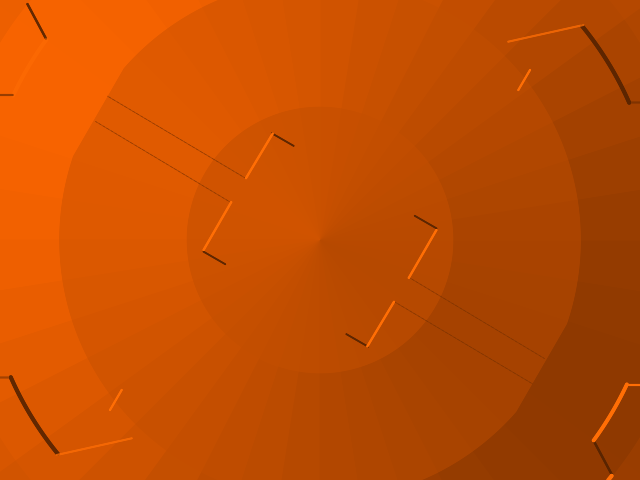
Write a Shadertoy shader that draws this background.

```glsl
// Orange machined dial: faceted concentric rings with bevelled brackets and slots.

const float TAU = 6.2831853;
const vec3 ORANGE = vec3(1.0, 0.4, 0.0);

float segmentDistance(vec2 p, vec2 a, vec2 b) {
    vec2 ap = p - a, ab = b - a;
    return length(ap - ab * clamp(dot(ap, ab) / dot(ab, ab), 0.0, 1.0));
}

// Coverage of a shape whose signed distance is d
float cover(float d, float pixel) {
    return 1.0 - smoothstep(-0.5 * pixel, 0.5 * pixel, d);
}

float stroke(vec2 p, vec2 a, vec2 b, float halfWidth, float pixel) {
    return cover(segmentDistance(p, a, b) - halfWidth, pixel);
}

// Arc about the centre, limited to an angular interval
float arc(vec2 p, float radius, float from, float to, float halfWidth, float pixel) {
    float angle = clamp(atan(p.y, p.x), from, to);
    vec2 nearest = radius * vec2(cos(angle), sin(angle));
    return cover(length(p - nearest) - halfWidth, pixel);
}

void mainImage(out vec4 fragColor, in vec2 fragCoord) {
    float pixel = 5.76 / iResolution.y;
    vec2 p = (fragCoord - 0.5 * iResolution.xy) * pixel;
    float radius = length(p);

    // Half-turn symmetry, plus axes along and across the slot
    vec2 m = p.x < 0.0 ? -p : p;
    vec2 q = vec2(dot(m, vec2(0.866, -0.5)), dot(m, vec2(-0.5, -0.866)));

    // Forty conical facets lit from the upper left
    float turn = atan(p.y, p.x) / TAU * 40.0;
    float blend = clamp(pixel * 40.0 / (TAU * max(radius, 0.01)), 0.02, 1.0);
    float facet = floor(turn) + smoothstep(1.0 - blend, 1.0, fract(turn)) + 0.5;
    float light = cos(facet * TAU / 40.0 - 2.618);

    // Each ring is steeper than the one inside it
    float slope = mix(0.165, 0.205, cover(radius - 4.51, pixel));
    slope = mix(slope, 0.115, cover(max(radius - 3.13, q.x - 3.07), pixel));
    slope = mix(slope, 0.05, cover(radius - 1.6, pixel));
    vec3 color = ORANGE * (0.765 + slope * light);

    // Dashed slot edges
    float slot = max(stroke(q, vec2(1.15, -0.145), vec2(3.04, -0.115), 0.006, pixel),
                     stroke(q, vec2(1.14, 0.195), vec2(3.07, 0.22), 0.006, pixel));
    slot *= 0.65 + 0.35 * step(0.4, fract(q.x * 18.0));
    color = mix(color, ORANGE * 0.45, 0.6 * slot);

    // Dark bracket caps and outer recess walls
    float shade = stroke(vec2(q.x, abs(q.y)), vec2(0.84, 0.82), vec2(1.14, 0.82), 0.012, pixel);
    shade = max(shade, arc(m, 4.06, 0.418, 0.684, 0.026, pixel));
    shade = max(shade, stroke(m, vec2(3.29, -2.42), vec2(3.51, -2.83), 0.016, pixel));
    shade = max(shade, 0.5 * stroke(m, vec2(3.73, 1.65), vec2(3.9, 1.65), 0.013, pixel));
    color = mix(color, ORANGE * 0.33, 0.9 * shade);

    // Bright bracket walls and the ticks beside the recesses
    float shine = max(stroke(q, vec2(1.14, 0.2), vec2(1.13, 0.82), 0.015, pixel),
                      stroke(q, vec2(1.15, -0.14), vec2(1.15, -0.8), 0.015, pixel));
    shine = max(shine, stroke(m, vec2(2.38, 1.8), vec2(2.52, 2.04), 0.014, pixel));
    shine = max(shine, 0.75 * stroke(m, vec2(2.26, 2.38), vec2(3.16, 2.58), 0.013, pixel));

    // Lower-right recess; its twin at the upper left is faint
    float rim = arc(m, 4.07, -0.632, -0.44, 0.024, pixel);
    shine = max(shine, rim * (p.x > 0.0 ? 1.0 : 0.45));
    float ledge = stroke(m, vec2(3.69, -1.74), vec2(3.9, -1.74), 0.014, pixel);
    float foot = stroke(m, vec2(3.46, -2.88), vec2(3.5, -2.83), 0.025, pixel);
    shine = max(shine, step(0.0, p.x) * max(ledge, foot));
    color = mix(color, vec3(1.0, 0.43, 0.02), shine);
    color = mix(color, ORANGE * 0.6, step(p.x, 0.0) * ledge);

    fragColor = vec4(color, 1.0);
}
```
